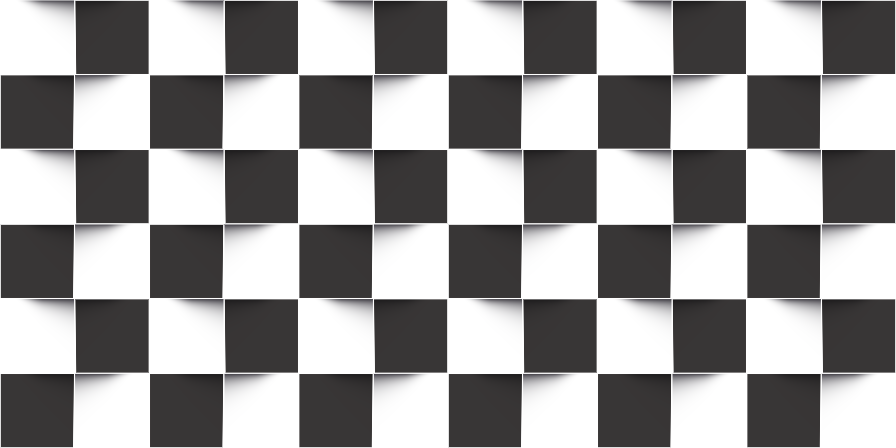
Give the GLSL for this pattern, as a Shadertoy shader.

```glsl
#define ROWS 6.0
#define SEAM 0.010
#define LEAN 0.012
#define SHADOW_REACH 0.82
#define SHADOW_DEPTH 0.13
#define LIGHT_TILE vec3(1.0)
#define DARK_TILE vec3(0.22, 0.21, 0.21)
#define LIGHT_SHADE vec3(0.20, 0.19, 0.22)
#define DARK_SHADE vec3(0.10, 0.095, 0.10)

// Wedge of shade under the top edge, thinning away from the raised corner
float cornerShadow(vec2 fromCorner) {
    float taper = max(1.0 - fromCorner.x / SHADOW_REACH, 0.0);
    float depth = SHADOW_DEPTH * taper + 0.001;
    return exp(-fromCorner.y / depth) * smoothstep(0.0, 0.5, taper);
}

// Signed distance to a tile whose raised side leans slightly inwards
float tileDistance(vec2 p) {
    float raisedSide = SEAM + LEAN * p.y - p.x;
    float flatSide = p.x - (1.0 - SEAM);
    float ends = abs(p.y - 0.5) - (0.5 - SEAM);
    return max(max(raisedSide, flatSide), ends);
}

void mainImage(out vec4 fragColor, in vec2 fragCoord) {
    float pixel = ROWS / iResolution.y;
    vec2 grid = fragCoord * pixel;
    grid.y = ROWS - grid.y;

    vec2 cell = floor(grid);
    vec2 local = fract(grid);

    // Mirror alternate columns so that shadows meet in pairs
    float oddColumn = mod(cell.x, 2.0);
    vec2 fromCorner = vec2(mix(1.0 - local.x, local.x, oddColumn), local.y);
    float shadow = cornerShadow(fromCorner);

    // Light tile, with its shadow softened at the tile border
    float border = min(fromCorner.x, fromCorner.y);
    float lightShadow = shadow * smoothstep(0.0, pixel, border);
    vec3 lightColor = mix(LIGHT_TILE, LIGHT_SHADE, lightShadow);

    // Dark tile, framed by a pale seam
    vec3 darkColor = mix(DARK_TILE, DARK_SHADE, shadow);
    float coverage = 1.0 - smoothstep(-0.5 * pixel, 0.5 * pixel, tileDistance(fromCorner));
    vec3 framedDark = mix(LIGHT_TILE, darkColor, coverage);

    float isDark = mod(cell.x + cell.y, 2.0);
    fragColor = vec4(mix(lightColor, framedDark, isDark), 1.0);
}
```
